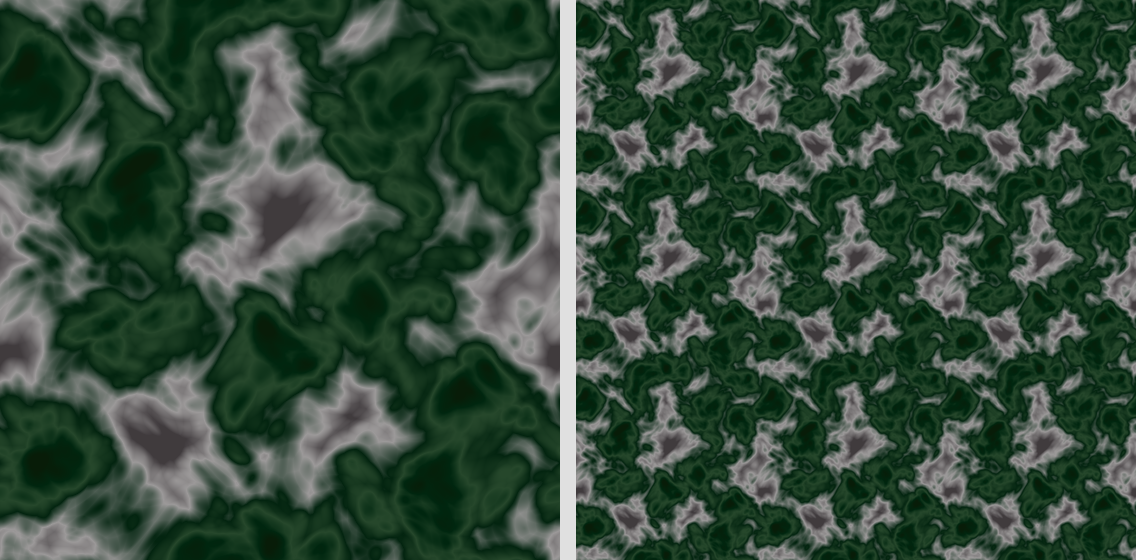
Left: one tile. Right: repeated 3 by 3.
Give the GLSL for this texture, as a Shadertoy shader.

```glsl
// Draws seamless mossy rock: rounded green lichen patches over grey, cusped stone.

const float BASE_CELLS = 4.0;    // cells across the tile in the coarsest layer
const int   LAYERS     = 4;      // each layer is twice as fine as the last
const float WEIGHT[LAYERS] = float[LAYERS](0.50, 0.30, 0.14, 0.06);
const float MEAN       = 0.42;   // average height, centre of the ramp
const float SPREAD     = 0.107;  // height deviation that counts as one ramp unit
const float WARP       = 0.018;  // sideways bend that breaks up round outlines

const vec3 MOSS_CORE   = vec3(0.03, 0.11, 0.03);
const vec3 MOSS_DEEP   = vec3(0.00, 0.15, 0.06);
const vec3 MOSS_BRIGHT = vec3(0.15, 0.28, 0.17);
const vec3 MOSS_RIM    = vec3(0.01, 0.14, 0.06);
const vec3 STONE_PALE  = vec3(0.61, 0.60, 0.60);
const vec3 STONE_DARK  = vec3(0.25, 0.23, 0.24);

const int STOPS = 6;
const vec3 RAMP_COLOR[STOPS] = vec3[STOPS](
    MOSS_CORE, MOSS_DEEP, MOSS_BRIGHT, MOSS_RIM, STONE_PALE, STONE_DARK);
const float RAMP_AT[STOPS] = float[STOPS](-2.5, -1.6, -0.75, 0.15, 1.45, 2.9);

const float TAU = 6.2831853;

// Integer hash of a cell and its layer, giving a point in the unit square
vec2 hashPoint(vec2 cell, int layer) {
    uvec2 v = uvec2(cell) + uvec2(layer * 131 + 17, layer * 57 + 5);
    v = v * 1664525u + 1013904223u;
    v.x += v.y * 1664525u;
    v.y += v.x * 1664525u;
    v ^= v >> 16u;
    v.x += v.y * 1664525u;
    v.y += v.x * 1664525u;
    v ^= v >> 16u;
    return vec2(v & 0xffffu) / 65536.0;
}

// Distance to the nearest scattered point, wrapping after `cells` cells
float cellular(vec2 p, float cells, int layer) {
    vec2 home = floor(p);
    float nearest = 8.0;
    for (int y = -1; y <= 1; y++) {
        for (int x = -1; x <= 1; x++) {
            vec2 cell = home + vec2(x, y);
            vec2 toPoint = cell + hashPoint(mod(cell, cells), layer) - p;
            nearest = min(nearest, dot(toPoint, toPoint));
        }
    }
    return sqrt(nearest);
}

// Layered sines with whole periods, so the bend wraps
vec2 bend(vec2 uv) {
    vec2 slow = sin(TAU * (3.0 * uv.yx + vec2(1.0, 2.0) * uv + vec2(0.1, 0.6)));
    vec2 fast = sin(TAU * (7.0 * uv.yx - vec2(4.0, 3.0) * uv + vec2(0.4, 0.8)));
    return WARP * (slow + 0.4 * fast);
}

// Weighted sum of cellular layers
float height(vec2 uv) {
    float sum = 0.0, cells = BASE_CELLS;
    for (int i = 0; i < LAYERS; i++) {
        sum += WEIGHT[i] * cellular(uv * cells, cells, i);
        cells *= 2.0;
    }
    return sum;
}

// Piecewise linear colour ramp from moss cores to stone cores
vec3 ramp(float level) {
    vec3 color = RAMP_COLOR[0];
    for (int i = 1; i < STOPS; i++) {
        float t = (level - RAMP_AT[i - 1]) / (RAMP_AT[i] - RAMP_AT[i - 1]);
        color = mix(color, RAMP_COLOR[i], clamp(t, 0.0, 1.0));
    }
    return color;
}

void mainImage(out vec4 fragColor, in vec2 fragCoord) {
    vec2 uv = fragCoord / iResolution.xy;
    float level = (height(uv + bend(uv)) - MEAN) / SPREAD;
    fragColor = vec4(ramp(level), 1.0);
}
```
